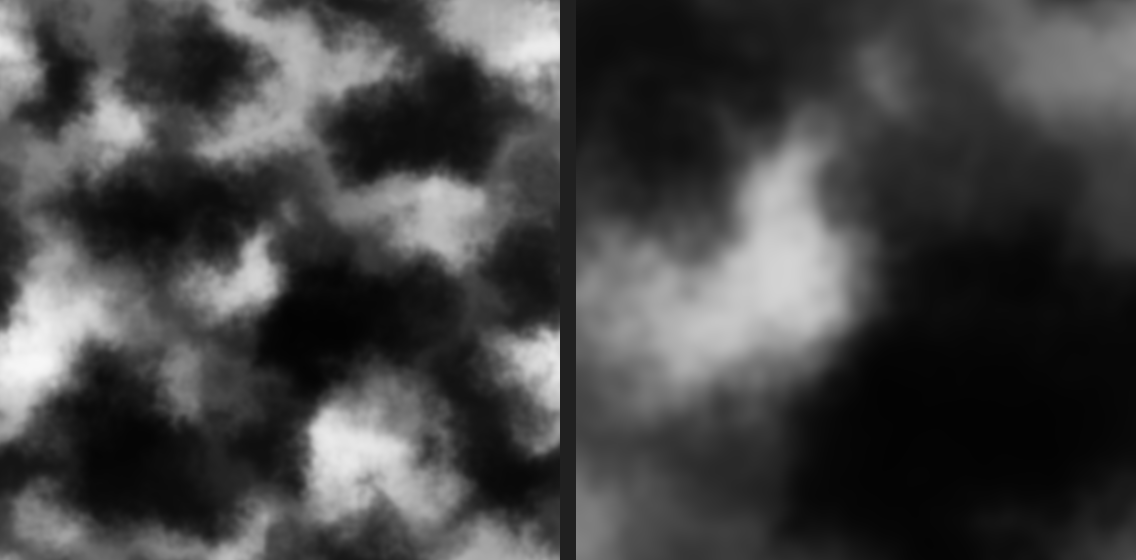
Left, the full canvas; right, a detail of the centre.
Give the GLSL for this texture, as a WebGL 2 fragment shader.

```glsl
#version 300 es
precision highp float;
// Seamless grey smoke: soft bright billows with crinkled edges over near black.

#define BILLOW_CELLS 4     // cells across the tile
#define BILLOW_OCTAVES 2
#define BILLOW_GAIN 0.35
#define WARP_CELLS 8
#define WARP_OCTAVES 4
#define WARP_GAIN 0.54
#define WARP 0.062         // edge displacement, in tile widths
#define CONTRAST 6.2
#define SKEW 1.0           // extra lift at both ends of the range
#define BIAS -1.03         // negative values favour the dark tones
#define SEED 5u

uniform vec2 u_resolution;
out vec4 fragColor;

const float TAU = 6.2831853;

// Integer hash of a lattice point and a layer number, from 0 to 1
float hash(ivec2 cell, uint layer) {
    uint h = uint(cell.x) * 1597334677u ^ uint(cell.y) * 3812015801u ^ layer * 2798796415u;
    h = (h ^ (h >> 16)) * 2146121005u;
    h = (h ^ (h >> 15)) * 2221713035u;
    h ^= h >> 16;
    return float(h >> 8) / 16777216.0;
}

// Contribution of one lattice corner; the lattice wraps at the period
float corner(ivec2 cell, ivec2 offset, vec2 local, int period, uint layer) {
    ivec2 wrapped = (cell + offset) % period;
    float angle = TAU * hash(wrapped, layer);
    return dot(vec2(cos(angle), sin(angle)), local - vec2(offset));
}

// Gradient noise that repeats every period cells
float gradientNoise(vec2 p, int period, uint layer) {
    p = mod(p, float(period));
    ivec2 cell = ivec2(floor(p));
    vec2 f = fract(p);
    vec2 s = f * f * f * (f * (f * 6.0 - 15.0) + 10.0);
    float low = mix(corner(cell, ivec2(0, 0), f, period, layer),
                    corner(cell, ivec2(1, 0), f, period, layer), s.x);
    float high = mix(corner(cell, ivec2(0, 1), f, period, layer),
                     corner(cell, ivec2(1, 1), f, period, layer), s.x);
    return mix(low, high, s.y);
}

// Sum of octaves, each doubling the whole number of cells
float fractalNoise(vec2 uv, int cells, int octaves, float gain, uint layer) {
    float sum = 0.0;
    float amplitude = 1.0;
    int period = cells;
    for (int i = 0; i < octaves; i++) {
        uint octaveLayer = layer + uint(i);
        vec2 shift = vec2(0.37, 0.71) * float(i + 1);  // keeps lattices unaligned
        sum += amplitude * gradientNoise(uv * float(period) + shift, period, octaveLayer);
        amplitude *= gain;
        period *= 2;
    }
    return sum;
}

void main() {
    vec2 uv = gl_FragCoord.xy / u_resolution;

    // Fine turbulence crinkles the slopes and leaves the cores smooth
    vec2 turbulence = vec2(
        fractalNoise(uv, WARP_CELLS, WARP_OCTAVES, WARP_GAIN, SEED + 20u),
        fractalNoise(uv, WARP_CELLS, WARP_OCTAVES, WARP_GAIN, SEED + 40u));
    float density = fractalNoise(uv + WARP * turbulence,
                                 BILLOW_CELLS, BILLOW_OCTAVES, BILLOW_GAIN, SEED);

    // Logistic tone curve: long dark share, few highlights
    float tone = (CONTRAST + SKEW * density) * density + BIAS;
    fragColor = vec4(vec3(1.0 / (1.0 + exp(-tone))), 1.0);
}
```
